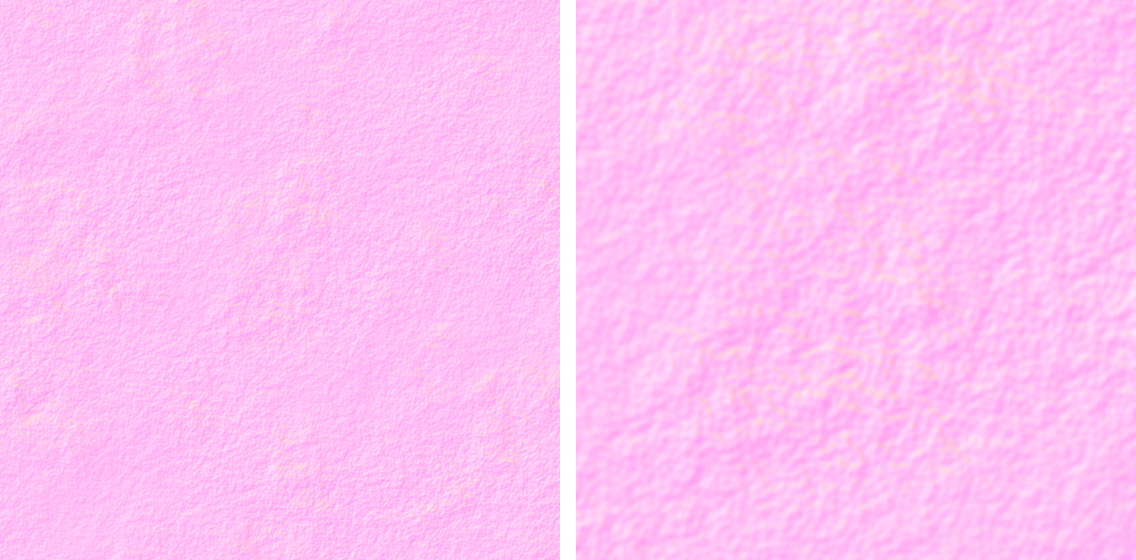
Left, the full canvas; right, a detail of the centre.
Write a Shadertoy shader that draws this texture map.

```glsl
const vec3 BASE_PINK = vec3(1.0, 0.752, 0.962);
const vec2 LIGHT_DIR = vec2(-0.66, 0.75);
const float SLOPE_STEP = 0.0014;

// Unit vector with a random heading for each lattice cell
vec2 randomDirection(ivec2 cell, uint seed) {
    uint h = uint(cell.x) * 1597334677u ^ uint(cell.y) * 3812015801u ^ seed * 668265263u;
    h = (h ^ (h >> 15)) * 2246822519u;
    h = (h ^ (h >> 13)) * 3266489917u;
    h ^= h >> 16;
    float angle = float(h & 65535u) / 65536.0 * 6.28319;
    return vec2(cos(angle), sin(angle));
}

float gradientNoise(vec2 p, uint seed) {
    ivec2 cell = ivec2(floor(p));
    vec2 f = fract(p);
    vec2 u = f * f * f * (f * (f * 6.0 - 15.0) + 10.0);
    float a = dot(randomDirection(cell, seed), f);
    float b = dot(randomDirection(cell + ivec2(1, 0), seed), f - vec2(1, 0));
    float c = dot(randomDirection(cell + ivec2(0, 1), seed), f - vec2(0, 1));
    float d = dot(randomDirection(cell + ivec2(1, 1), seed), f - vec2(1, 1));
    return mix(mix(a, b, u.x), mix(c, d, u.x), u.y);
}

// Octaves scaled by 1 / frequency, so each gain sets a slope
float layeredHeight(vec2 p, float frequency, vec3 gains, uint seed) {
    const mat2 turn = mat2(0.8, 0.6, -0.6, 0.8);
    float height = 0.0;
    for (int i = 0; i < 3; i++) {
        p = turn * p;
        height += gains[i] * gradientNoise(p * frequency, seed + uint(i)) / frequency;
        frequency *= 2.0;
    }
    return height;
}

// Patches where the plaster swells into lumps
float moundMask(vec2 p) {
    float patches = gradientNoise(p * 5.0, 21u) + 0.5 * gradientNoise(p * 11.0, 22u);
    return smoothstep(-0.05, 0.4, patches);
}

float surfaceHeight(vec2 p, float roughness) {
    float grain = layeredHeight(p, 44.0, vec3(0.26, 0.5, 0.66), 3u);
    float swell = layeredHeight(p, 5.0, vec3(0.1, 0.1, 0.13), 11u);
    float lumps = layeredHeight(p, 13.0, vec3(0.32, 0.28, 0.2), 31u);
    float mask = moundMask(p);
    return grain * roughness + swell + mask * (lumps + 0.006);
}

void mainImage(out vec4 fragColor, in vec2 fragCoord) {
    vec2 p = fragCoord / iResolution.y;
    float mound = moundMask(p);
    float roughness = 0.98 + 0.5 * gradientNoise(p * 4.0, 41u) + 0.12 * mound;

    // Slopes facing the light and across it
    vec2 sideDir = vec2(LIGHT_DIR.y, -LIGHT_DIR.x);
    float height = surfaceHeight(p, roughness);
    float lit = (height - surfaceHeight(p + LIGHT_DIR * SLOPE_STEP, roughness)) / SLOPE_STEP;
    float side = (height - surfaceHeight(p + sideDir * SLOPE_STEP, roughness)) / SLOPE_STEP;

    // Relief moves green; steep lumps take a faint cream tint
    vec3 color = BASE_PINK;
    color.g += 0.064 * lit + 0.006 * mound;
    float cream = smoothstep(0.1, 1.3, side + 0.4 * lit);
    color.b -= cream * (0.025 + 0.065 * mound);
    color.b += 0.012 * lit;
    fragColor = vec4(clamp(color, 0.0, 1.0), 1.0);
}
```
